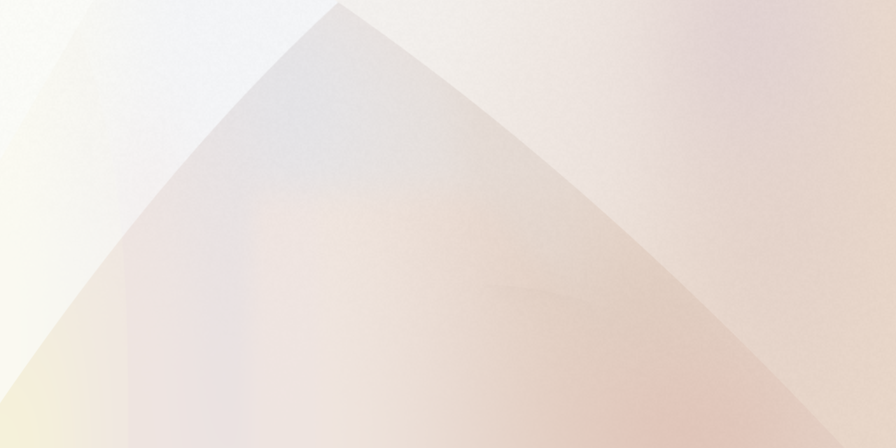
Give the GLSL for this background, as a Shadertoy shader.

```glsl
float hash(vec2 p) {
    vec3 q = fract(vec3(p.xyx) * 0.1031);
    q += dot(q, q.yzx + 33.33);
    return fract((q.x + q.y) * q.z);
}

float valueNoise(vec2 p) {
    vec2 cell = floor(p), f = fract(p);
    f = f * f * (3.0 - 2.0 * f);
    return mix(mix(hash(cell), hash(cell + vec2(1, 0)), f.x),
               mix(hash(cell + vec2(0, 1)), hash(cell + vec2(1, 1)), f.x), f.y);
}

// Soft elliptical falloff
float glow(vec2 p, vec2 center, vec2 radius) {
    vec2 d = (p - center) / radius;
    return exp(-dot(d, d));
}

// Antialiased coverage of the positive side of an edge
float cover(float d) {
    float aa = 1.0 / iResolution.y;
    return smoothstep(-aa, aa, d);
}

vec3 centerSheet(vec2 p, float fold) {
    vec3 col = mix(vec3(0.935, 0.895, 0.88), vec3(0.90, 0.83, 0.785), smoothstep(0.65, 1.3, p.x));
    col += vec3(0.003, 0.003, -0.006) * smoothstep(0.69, 0.73, p.x) * (1.0 - smoothstep(0.75, 1.1, p.x));

    // Cool haze around the warm lower panel
    float panel = smoothstep(0.52, 0.60, p.x) * (1.0 - smoothstep(0.50, 0.64, p.y));
    float haze = 1.0 - panel;
    col = mix(col, vec3(0.90, 0.877, 0.863), 0.8 * haze * glow(p, vec2(1.0, 0.72), vec2(0.36, 0.28)));
    col = mix(col, vec3(0.892, 0.892, 0.906), 0.9 * haze * glow(p, vec2(0.64, 0.78), vec2(0.26, 0.34)));
    col = mix(col, vec3(0.908, 0.881, 0.886), 0.65 * haze * glow(p, vec2(0.51, 0.25), vec2(0.11, 0.45)));

    // Grey veil beside the right boundary
    float veil = smoothstep(-0.06, 0.09, p.y - 0.57 + 1.04 * (p.x - 1.04));
    veil *= smoothstep(0.95, 1.1, p.x) * (1.0 - smoothstep(1.2, 1.5, p.x));
    col = mix(col, vec3(0.893, 0.85, 0.822), 0.7 * veil);

    // Sand and rose toward the lower right
    col = mix(col, vec3(0.872, 0.80, 0.75), 0.75 * glow(p, vec2(1.46, 0.31), vec2(0.25, 0.17)));
    col = mix(col, vec3(0.872, 0.757, 0.71), 0.75 * glow(p, vec2(1.55, 0.02), vec2(0.32, 0.24)));

    // Faint crease
    float crease = p.y - 0.365 + 0.6 * (p.x - 1.06) * (p.x - 1.06);
    float span = smoothstep(1.05, 1.12, p.x) * (1.0 - smoothstep(1.2, 1.4, p.x));
    col -= 0.012 * span * cover(-crease) * exp(min(crease, 0.0) * 35.0);

    // Yellow corner behind the fold
    vec3 cream = mix(vec3(0.945, 0.918, 0.882), vec3(0.965, 0.95, 0.85),
                     glow(p, vec2(0.0), vec2(0.2, 0.35)));
    return mix(col, cream, fold * (0.9 - 0.5 * smoothstep(0.1, 0.35, p.x)));
}

vec3 leftSheet(vec2 p, float fold) {
    vec3 col = mix(vec3(0.98, 0.977, 0.945), vec3(0.953, 0.957, 0.965), smoothstep(0.0, 0.45, p.x));
    col = mix(col, vec3(0.955, 0.935, 0.932), 0.7 * glow(p, vec2(0.33, 0.55), vec2(0.12, 0.2)));
    col = mix(col, vec3(0.964, 0.958, 0.937), 0.55 * fold * smoothstep(0.0, 0.25, p.x));
    float corner = cover((p.y - 0.643 - 1.716 * p.x) * 0.5);
    return mix(col, vec3(0.98, 0.983, 0.970), 0.8 * corner);
}

vec3 rightSheet(vec2 p) {
    float warmth = smoothstep(0.75, 2.25, p.x + 0.45 * (1.0 - p.y));
    vec3 col = mix(vec3(0.95, 0.94, 0.93), vec3(0.91, 0.84, 0.785), warmth);
    col = mix(col, vec3(0.93, 0.895, 0.88), 0.5 * glow(p, vec2(1.3, 0.75), vec2(0.2, 0.3)));
    col = mix(col, vec3(0.877, 0.817, 0.82), 0.85 * glow(p, vec2(1.68, 0.92), vec2(0.24, 0.40)));
    return mix(col, vec3(0.888, 0.818, 0.785), 0.6 * glow(p, vec2(1.74, 0.4), vec2(0.22, 0.35)));
}

void mainImage(out vec4 fragColor, in vec2 fragCoord) {
    vec2 p = fragCoord / iResolution.y;
    p.x *= 2.0 * iResolution.y / iResolution.x;

    // Curved sheet boundaries
    float leftArc = 0.10 + p.x * (1.457 - 0.36 * p.x);
    float dx = p.x - 0.755;
    float rightArc = 0.995 - dx * (0.692 + 0.167 * dx);
    float fold = cover(0.286 - 0.134 * p.y * p.y * p.y - p.x);

    vec3 col = centerSheet(p, fold);
    col = mix(col, leftSheet(p, fold), cover((p.y - leftArc) * 0.62));
    col = mix(col, rightSheet(p), cover((p.y - rightArc) * 0.78));

    // Paper grain
    float grain = valueNoise(p * 256.0) + 0.4 * valueNoise(p * 110.0) - 0.7;
    col += 0.013 * grain * smoothstep(0.2, 0.9, p.y + 0.4 * p.x);
    fragColor = vec4(clamp(col, 0.0, 1.0), 1.0);
}
```
